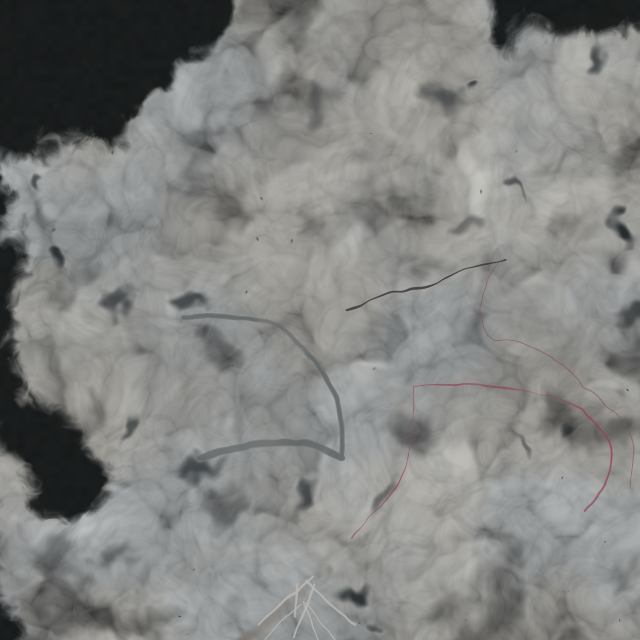
A three.js fragment shader for this texture:

```glsl
// Loose raw cotton heaped on black cloth, with a bent grey cord, a twig, red threads and straw.
// Overlapping soft ellipses on jittered grids form the tufts; stretched noise adds the fibres;
// a noisy outline and ragged holes show the cloth; strands are distances to Bezier curves.
varying vec2 vUv;

const vec3 CLOTH = vec3(0.10, 0.11, 0.11);
const vec3 HOLE = vec3(0.15, 0.17, 0.18);
const vec3 WARM = vec3(1.01, 1.0, 0.965);
const vec3 COOL = vec3(0.98, 1.005, 1.01);
const vec3 CORD = vec3(0.38, 0.40, 0.40);
const vec3 TWIG = vec3(0.23, 0.21, 0.21);
const vec3 RED = vec3(0.57, 0.27, 0.34);
const vec3 RUST = vec3(0.50, 0.34, 0.35);
const vec3 STRAW = vec3(0.45, 0.41, 0.36);
const vec3 PALE = vec3(0.73, 0.72, 0.70);
const float TUFT_LIGHT = 0.695;
const float TUFT_SHADOW = 0.095;
const float FIBRE = 0.085;

float hash(vec2 p) {
  p = fract(p * vec2(0.1031, 0.1137));
  p += dot(p, p.yx + 33.33);
  return fract((p.x + p.y) * p.x * 17.31);
}
vec2 hash2(vec2 p) { return vec2(hash(p + 3.7), hash(p + 91.2)); }

float noise(vec2 p) {
  vec2 i = floor(p), f = fract(p);
  f = f * f * (3.0 - 2.0 * f);
  return mix(mix(hash(i), hash(i + vec2(1, 0)), f.x),
             mix(hash(i + vec2(0, 1)), hash(i + 1.0), f.x), f.y);
}
float fbm(vec2 p) {
  float sum = 0.0, amp = 0.53;
  for (int i = 0; i < 4; i++) { sum += amp * noise(p); p = p.yx * 2.03 + 17.1; amp *= 0.5; }
  return sum;
}
vec2 noise2(vec2 p) { return vec2(noise(p), noise(p + 57.3)) - 0.5; }
vec2 turn(vec2 p, float a) { return vec2(cos(a) * p.x + sin(a) * p.y, cos(a) * p.y - sin(a) * p.x); }

// Lays one grid of overlapping fibrous tufts over the light level below.
float tufts(vec2 p, float scale, float light, float opacity) {
  vec2 q = p * scale + scale * 1.7, cell = floor(q);
  for (int j = -1; j <= 1; j++) for (int i = -1; i <= 1; i++) {
    vec2 id = cell + vec2(float(i), -float(j)), rnd = hash2(id);
    vec2 d = q - id - rnd;
    vec2 l = turn(d, 3.14 * hash(id + 7.3)) / vec2(0.8, 0.5);
    float r = length(l);
    float strand = noise(vec2(l.x * 1.4, l.y * 6.0 + l.x * l.x * 2.0) + 40.0 * rnd);
    float lit = TUFT_LIGHT + 0.08 * (rnd.x - 0.5) + FIBRE * (strand - 0.5)
              + 0.05 * dot(d, vec2(-0.4, 0.9)) - 0.08 * r * r;
    light -= TUFT_SHADOW * opacity * (1.0 - smoothstep(0.8, 1.25, r));
    light = mix(light, lit, opacity * (1.0 - smoothstep(0.8, 1.0, r)));
  }
  return light;
}

// Scattered oval gaps, some only half open.
float gaps(vec2 p, float scale, float share, float size) {
  vec2 q = p * scale, cell = floor(q);
  float gap = 0.0;
  for (int j = -1; j <= 1; j++) for (int i = -1; i <= 1; i++) {
    vec2 id = cell + vec2(float(i), float(j)), rnd = hash2(id + 20.0);
    vec2 l = turn(q - id - rnd, 3.14 * rnd.x) / (size * (0.5 + rnd.y) * vec2(1.0, 0.55));
    float depth = step(hash(id + 5.0), share) * (0.35 + 0.65 * hash(id + 11.0));
    gap = max(gap, depth * (1.0 - smoothstep(0.2, 1.2, length(l))));
  }
  return gap;
}

float segment(vec2 p, vec2 a, vec2 b) {
  vec2 d = b - a;
  return length(p - a - d * clamp(dot(p - a, d) / dot(d, d), 0.0, 1.0));
}
float curve(vec2 p, vec2 a, vec2 b, vec2 c) {
  float d = 9.0;
  vec2 last = a;
  for (int i = 1; i <= 14; i++) {
    float t = float(i) / 14.0;
    vec2 next = mix(mix(a, b, t), mix(b, c, t), t);
    d = min(d, segment(p, last, next));
    last = next;
  }
  return d;
}
float stroke(float d, float w) { return 1.0 - smoothstep(w - 0.0012, w + 0.0012, d); }

// Height of the heap's upper outline.
float heapTop(float x) {
  return 0.76 + 0.16 * smoothstep(0.18, 0.32, x) + 0.15 * smoothstep(0.31, 0.40, x)
       - 0.13 * smoothstep(0.71, 0.78, x);
}

void main() {
  vec2 p = vUv;
  vec2 w = p + 0.03 * noise2(p * 8.0) + 0.014 * noise2(p * 21.0) + 0.006 * noise2(p * 55.0);

  // Cotton body: three sizes of tuft, broad shading and shaded pockets
  float light = tufts(w, 6.5, 0.57, 1.0);
  light = tufts(w + 0.31, 12.0, light, 0.55);
  light = tufts(w + 0.67, 27.0, light, 0.25);
  light += 0.17 * (fbm(p * 4.5) - 0.5) + 0.05 * (fbm(w * 34.0) - 0.5);
  light -= 0.22 * smoothstep(0.56, 0.78, fbm(w * 9.0 + 8.0));
  vec3 cotton = light * mix(COOL, WARM, smoothstep(0.25, 0.75, fbm(p * 6.0 + 40.0)));
  vec2 ragged = w + 0.03 * noise2(p * 32.0) + 0.012 * noise2(p * 80.0);
  cotton = mix(cotton, HOLE, gaps(ragged, 7.0, 0.46, 0.21));
  cotton = mix(cotton, TWIG, 0.7 * gaps(p, 14.0, 0.14, 0.045));

  // Black cloth beyond the fluffy outline
  float inside = min(heapTop(w.x) - w.y, segment(w, vec2(-0.01, 0.40), vec2(0.10, 0.25)) - 0.042);
  inside = min(inside, w.x + 0.015) + 0.11 * (fbm(w * 9.0) - 0.5) + 0.045 * (fbm(ragged * 38.0) - 0.5);
  vec3 cloth = CLOTH + 0.02 * (noise(p * 90.0) - 0.5);
  vec3 color = mix(cloth, cotton, smoothstep(-0.014, 0.02, inside));

  // Bent grey cord and knotty twig
  vec2 s = p + 0.012 * noise2(p * 16.0) + 0.003 * noise2(p * 60.0);
  float worn = smoothstep(0.1, 0.55, noise(p * 24.0 + 9.0));
  float cord = min(curve(s, vec2(0.285, 0.505), vec2(0.542, 0.525), vec2(0.53, 0.285)),
                   curve(s, vec2(0.53, 0.285), vec2(0.43, 0.335), vec2(0.31, 0.285)) - 0.002);
  color = mix(color, CORD + 0.1 * smoothstep(0.001, 0.005, cord), (0.6 + 0.3 * worn) * stroke(cord, 0.004));
  float twig = curve(s, vec2(0.545, 0.515), vec2(0.635, 0.549), vec2(0.785, 0.595));
  color = mix(color, TWIG, 0.85 * stroke(twig, 0.0008 + 0.0018 * noise(p * 45.0)));

  // Red and rust threads, partly sunk into the cotton
  float red = curve(s, vec2(0.553, 0.156), vec2(0.66, 0.27), vec2(0.65, 0.395));
  red = min(red, curve(s, vec2(0.65, 0.395), vec2(0.78, 0.41), vec2(0.91, 0.365)));
  red = min(red, curve(s, vec2(0.91, 0.365), vec2(1.0, 0.27), vec2(0.91, 0.20)));
  float rust = curve(s, vec2(0.775, 0.59), vec2(0.72, 0.50), vec2(0.775, 0.468));
  rust = min(rust, curve(s, vec2(0.775, 0.468), vec2(0.85, 0.475), vec2(0.91, 0.395)));
  rust = min(rust, curve(s, vec2(0.91, 0.395), vec2(1.0, 0.36), vec2(0.99, 0.24)));
  color = mix(color, RUST, (0.3 + 0.4 * worn) * stroke(rust, 0.0007));
  color = mix(color, RED, (0.35 + 0.45 * worn) * stroke(red, 0.0004 + 0.0013 * noise(p * 14.0)));

  // Straw with a fan of pale fibres
  float straw = curve(s, vec2(0.51, 0.11), vec2(0.47, 0.05), vec2(0.37, -0.01));
  color = mix(color, STRAW, 0.7 * worn * (1.0 - smoothstep(0.002, 0.013, straw)));
  for (int i = 0; i < 7; i++) {
    vec2 rnd = hash2(vec2(float(i), 4.0)), root = vec2(0.46 + 0.04 * rnd.x, 0.05 + 0.05 * rnd.y);
    vec2 tip = root + vec2(float(i) * 0.026 - 0.08, -0.04 - 0.05 * rnd.x);
    color = mix(color, PALE, 0.85 * stroke(segment(s, root, tip), 0.0008 + 0.001 * rnd.y));
  }
  gl_FragColor = vec4(color, 1.0);
}
```
